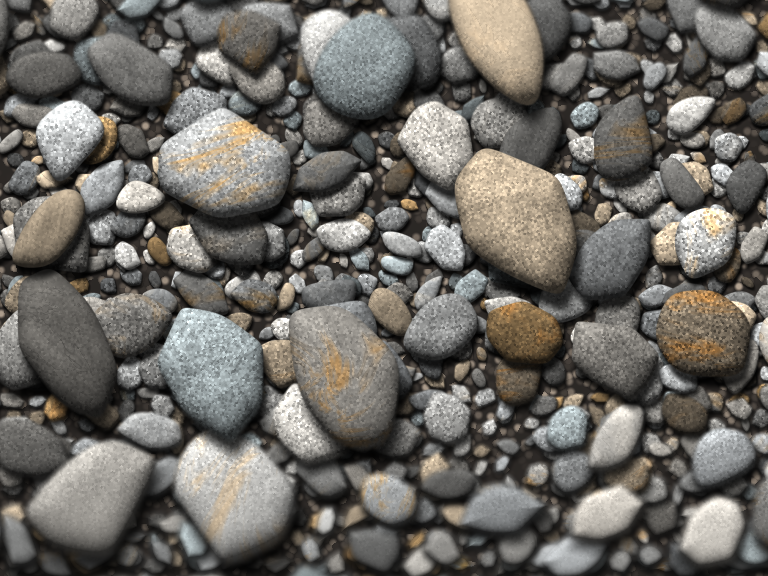
This texture is drawn by a Shadertoy shader. Its source:

```glsl
#define LAYERS 5
#define FINE_CELL 0.041
#define CELL_GROWTH 1.59
#define SUN normalize(vec3(-0.22, 0.68, 0.7))
#define SHADOW 0.8
#define SHADOW_REACH 0.32
#define AMBIENT 0.25
#define SPECKLE 0.3
#define BLUR_LOW 0.011
#define BLUR_HIGH 0.004

vec4 hash4(vec2 p) {
    vec4 s = vec4(dot(p, vec2(127.1, 311.7)), dot(p, vec2(269.5, 183.3)),
                  dot(p, vec2(419.2, 371.9)), dot(p, vec2(73.7, 157.3)));
    return fract(sin(s) * 43758.547);
}

mat2 rotation(float a) {
    return mat2(cos(a), sin(a), -sin(a), cos(a));
}

// Layered, warped sines for mineral clouds
float mottle(vec2 p) {
    float sum = 0.0, amp = 0.5;
    for (int i = 0; i < 5; i++) {
        p = mat2(1.5, 1.1, -1.1, 1.5) * p + 1.2 * sin(p.yx);
        sum += amp * sin(p.x) * cos(p.y);
        amp *= 0.72;
    }
    return sum;
}

// Cellular noise: x = distance to nearest grain, y = tone of that grain
vec2 grains(vec2 p) {
    vec2 cell = floor(p), nearest = vec2(9.0, 0.0);
    for (int j = -1; j <= 1; j++)
    for (int i = -1; i <= 1; i++) {
        vec2 id = cell + vec2(i, j);
        vec4 h = hash4(id);
        float d = length(id + h.xy - p);
        if (d < nearest.x) nearest = vec2(d, h.z);
    }
    return nearest;
}

// Rounded polygon: xy = gradient, z = radial value (1 on the rim)
vec3 pebble(vec2 q, float seed, float corner) {
    float sum = 1e-6;
    vec2 slope = vec2(0.0);
    for (int i = 0; i < 7; i++) {
        float f = float(i);
        float a = 0.8976 * (f + 0.75 * fract(sin(seed * 91.7 + f * 12.9) * 437.5));
        vec2 side = vec2(cos(a), sin(a));
        float c = max(dot(q, side), 0.0);
        float w = pow(c + 1e-4, corner - 1.0);
        sum += w * c;
        slope += w * side;
    }
    float k = pow(sum, 1.0 / corner);
    return vec3(slope / pow(k, corner - 1.0), k);
}

// Mostly neutral greys, some greenish or tan, a few ochre
vec3 mineral(vec4 h) {
    vec3 tint = mix(vec3(0.98, 1.0, 1.01), vec3(1.03, 1.0, 0.95), h.y);
    if (h.z > 0.96) tint = vec3(1.16, 0.95, 0.66);
    else if (h.z > 0.83) tint = vec3(1.08, 0.98, 0.84);
    else if (h.z < 0.12) tint = vec3(0.94, 1.0, 1.01);
    return mix(0.36, 0.95, h.x) * tint;
}

void mainImage(out vec4 fragColor, in vec2 fragCoord) {
    vec2 uv = fragCoord / iResolution.y;

    // Narrow band of focus across the middle
    float low = 1.0 - smoothstep(0.0, 0.42, uv.y);
    float high = smoothstep(0.74, 1.0, uv.y);
    float blur = BLUR_LOW * low + BLUR_HIGH * high;
    float focus = 1.0 - 0.85 * max(low, 0.6 * high);
    float soft = blur + 0.8 / iResolution.y;

    // Dark grit under the stones
    vec2 fine = grains(uv * 210.0);
    float speck = (fine.y - 0.5) * (1.0 - smoothstep(0.25, 0.85, fine.x));
    vec2 grit = grains(uv * 70.0);
    float lump = grit.y * grit.y * (1.0 - smoothstep(0.2, 0.7, grit.x));
    vec3 col = vec3(0.17, 0.155, 0.145) + vec3(0.55, 0.5, 0.44) * lump * mix(0.5, 1.0, focus);

    // Stones from small to large, lower rows first
    float size = FINE_CELL;
    for (int layer = 0; layer < LAYERS; layer++) {
        float level = float(layer) / float(LAYERS - 1);
        vec2 base = floor(uv / size);
        for (int j = -1; j <= 1; j++)
        for (int i = -1; i <= 1; i++) {
            vec2 id = base + vec2(i, j);
            vec4 place = hash4(id + 37.0 * float(layer) + 5.0);
            vec4 form = hash4(id + 53.0 * float(layer) + 91.0);
            vec4 look = hash4(id + 71.0 * float(layer) + 23.0);
            if (place.w > mix(0.95, 0.32, level * level)) continue;

            float radius = size * mix(0.32, 0.53, place.z);
            vec2 p = uv - (id + 0.25 + 0.5 * place.xy) * size;
            if (length(p) > radius * 1.75 + soft) continue;
            vec2 radii = radius * vec2(1.0, mix(0.5, 0.92, form.x));
            mat2 turn = rotation((form.y - 0.5) * 2.8);
            float corner = mix(5.0, 18.0, form.z * form.z);

            // Shadow on the stones below
            vec2 reach = SUN.xy * radius * SHADOW_REACH;
            float shadeDist = (pebble((p + reach) * turn / radii, form.w, corner).z - 1.0) * radii.y;
            float penumbra = soft + radius * 0.07;
            col *= 1.0 - SHADOW * (1.0 - smoothstep(-penumbra, penumbra, shadeDist));

            // Body
            vec3 shape = pebble(p * turn / radii, form.w, corner);
            vec2 slope = turn * (shape.xy / radii);
            float steep = max(length(slope), 1e-3);
            float cover = 1.0 - smoothstep(-soft, soft, (shape.z - 1.0) / steep);
            if (cover <= 0.0) continue;

            // Surface: clouds, rust stains, veins and speckles
            vec2 skin = p * turn * 15.0 + look.xy * 40.0;
            float cloud = mottle(skin);
            vec3 albedo = mineral(look) * mix(0.9, 1.0, level);
            float stain = smoothstep(-0.1, 0.9, cloud) * smoothstep(0.7, 1.0, look.w);
            albedo = mix(albedo, albedo * vec3(1.05, 0.82, 0.52), stain);
            float vein = 1.0 - smoothstep(0.0, 0.06, abs(cloud - 0.15));
            albedo *= 1.0 + focus * (0.2 * cloud - 0.15 * vein * look.y);
            albedo *= 1.0 + focus * SPECKLE * speck * (0.5 + 2.0 * form.x);

            // Domed light
            vec2 bend = slope / steep * 0.95 * pow(min(shape.z, 1.0), 2.8);
            bend += focus * vec2(0.09 * cloud, 0.12 * speck);
            vec3 normal = vec3(bend, sqrt(max(1.0 - dot(bend, bend), 0.02)));
            float light = AMBIENT + 0.95 * max(dot(normal, SUN), 0.0);
            col = mix(col, albedo * light, cover);
        }
        size *= CELL_GROWTH;
    }
    fragColor = vec4(clamp(col, 0.0, 1.0), 1.0);
}
```
